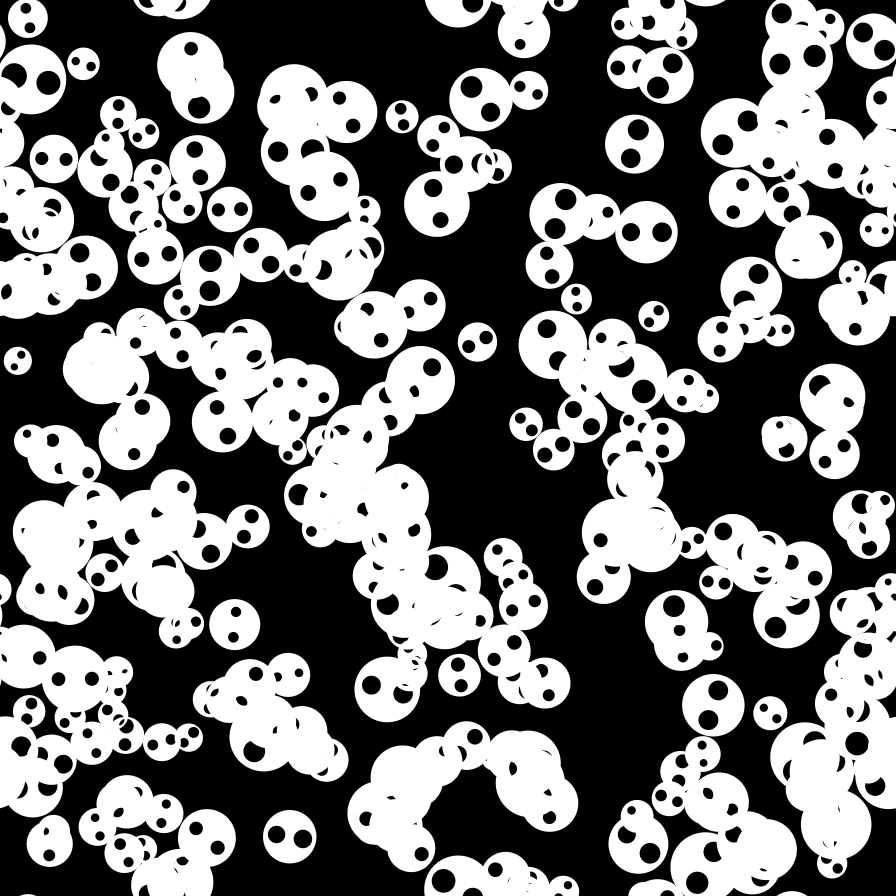
A WebGL 1 fragment shader for this pattern:

```glsl
precision highp float;
// Scattered white discs, each pierced by two round holes, merged on black.

uniform vec2 u_resolution;

const int DISC_COUNT = 300;
const float TAU = 6.2831853;
const float MIN_RADIUS = 0.0155;
const float MAX_RADIUS = 0.040;
const float HOLE_OFFSET = 0.5;      // hole centre, as a share of the disc radius
const float MIN_HOLE = 0.20;        // hole radius, as a share of the disc radius
const float MAX_HOLE = 0.37;
const float HOLE_VARIATION = 0.15;  // size difference within a pair of holes
const vec3 BACKGROUND = vec3(0.0);
const vec3 DISC_COLOR = vec3(1.0);

// Three random values in 0..1 from one number.
vec3 hash3(float n) {
    vec3 p = fract(n * vec3(0.6181, 0.7549, 0.1031) + 0.137);
    p += dot(p, p.yzx + 13.33);
    return fract((p.xxy + p.yzz) * p.zyx);
}

// Shortest offset between two points on a tile that wraps at its borders.
vec2 wrapOffset(vec2 d) {
    return d - floor(d + 0.5);
}

float circleDistance(vec2 p, float radius) {
    return length(p) - radius;
}

// Signed distance to a disc with two opposite holes along an axis.
float piercedDisc(vec2 p, float radius, vec2 axis, vec2 holeRadii) {
    vec2 shift = axis * radius * HOLE_OFFSET;
    float holes = min(circleDistance(p - shift, holeRadii.x),
                      circleDistance(p + shift, holeRadii.y));
    return max(circleDistance(p, radius), -holes);
}

// Signed distance to the union of all scattered discs.
float scatteredDiscs(vec2 p) {
    float nearest = 1.0;
    for (int i = 0; i < DISC_COUNT; i++) {
        float id = float(i) + 1.0;
        vec3 place = hash3(id);
        vec2 offset = wrapOffset(p - place.xy);
        float radius = mix(MIN_RADIUS, MAX_RADIUS, place.z);

        // Only discs closer than the current surface can change the result.
        if (circleDistance(offset, radius) < nearest) {
            vec3 look = hash3(id + 517.0);
            float angle = TAU * look.x;
            vec2 axis = vec2(cos(angle), sin(angle));
            float hole = radius * mix(MIN_HOLE, MAX_HOLE, look.y);
            float change = HOLE_VARIATION * (look.z - 0.5);
            vec2 holeRadii = hole * vec2(1.0 + change, 1.0 - change);
            nearest = min(nearest, piercedDisc(offset, radius, axis, holeRadii));
        }
    }
    return nearest;
}

void main() {
    float pixel = 1.0 / min(u_resolution.x, u_resolution.y);
    float dist = scatteredDiscs(gl_FragCoord.xy * pixel);
    float coverage = clamp(0.5 - dist / pixel, 0.0, 1.0);
    gl_FragColor = vec4(mix(BACKGROUND, DISC_COLOR, coverage), 1.0);
}
```
